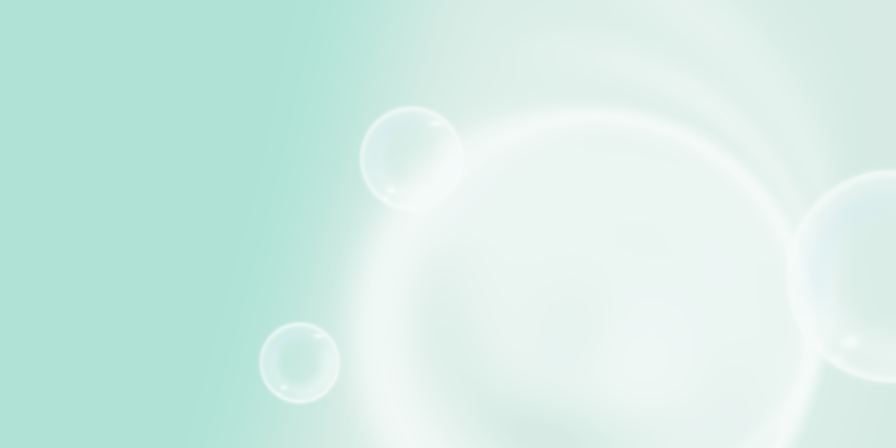
Reproduce this background procedurally as a Shadertoy shader.

```glsl
const vec3 MINT = vec3(0.69, 0.89, 0.84);
const vec3 PALE = vec3(0.842, 0.922, 0.895);
const vec3 MILK = vec3(0.925, 0.962, 0.952);
const vec3 WHITE = vec3(0.965, 0.985, 0.98);

float bell(float d, float width) {
    return exp(-d * d / (width * width));
}

float blob(vec2 p, vec2 center, vec2 size) {
    vec2 q = (p - center) / size;
    return exp(-dot(q, q));
}

// Soft circular stroke, strongest towards one direction
float arc(vec2 p, vec2 center, float radius, float width, vec2 facing) {
    vec2 q = p - center;
    float side = dot(q, facing) / max(length(q), 0.001);
    return bell(length(q) - radius, width) * smoothstep(0.1, 0.9, side);
}

float hash(vec2 p) {
    return fract(sin(dot(p, vec2(127.1, 311.7))) * 43758.5);
}

float noise(vec2 p) {
    vec2 i = floor(p), f = fract(p);
    f = f * f * (3.0 - 2.0 * f);
    return mix(mix(hash(i), hash(i + vec2(1, 0)), f.x),
               mix(hash(i + vec2(0, 1)), hash(i + vec2(1, 1)), f.x), f.y);
}

vec3 backdrop(vec2 p) {
    float slant = p.x - 0.40 - 0.28 * p.y;
    vec3 color = mix(MINT, PALE, smoothstep(-0.02, 0.46, slant));
    return mix(color, MILK, 0.3 * blob(p, vec2(1.3, 0.86), vec2(0.35, 0.3)));
}

// Curved streaks sweeping around the upper right of the pool
vec3 addWisps(vec3 color, vec2 p) {
    vec2 q = p - vec2(1.22, 0.26);
    float angle = atan(q.y, q.x);
    float radius = 0.625 + 0.2 * min(angle, 0.0);
    float span = smoothstep(-0.9, -0.4, angle) * smoothstep(1.9, 0.9, angle);
    float width = mix(0.022, 0.05, smoothstep(0.0, 1.3, angle));
    color = mix(color, WHITE, 0.5 * span * bell(length(q) - radius, width));

    float bend = p.y - 0.45;
    float offset = p.x - 1.85 + 1.1 * bend * bend;
    float spread = mix(0.025, 0.13, smoothstep(0.45, 1.0, p.y));
    float fade = smoothstep(0.3, 0.65, p.y);
    return mix(color, MILK, 0.6 * fade * bell(offset, spread));
}

// Milky pool with a bright rim and a swirling interior
vec3 addPool(vec3 color, vec2 p, vec2 center, float radius) {
    vec2 q = p - center;
    float d = length(q) - radius;
    float left = smoothstep(0.1, -0.9, q.x / max(length(q), 0.001));
    float soft = mix(0.025, 0.075, left);
    float fill = smoothstep(soft, -soft, d);

    float shade = 0.55 * arc(p, vec2(1.33, 0.35), 0.35, 0.09, vec2(-0.6, -0.8));
    shade += 0.5 * blob(p, vec2(1.22, 0.02), vec2(0.14, 0.1));
    shade += 0.25 * blob(p, vec2(1.29, 0.26), vec2(0.1, 0.12));
    shade += 0.2 * blob(p, vec2(1.62, 0.05), vec2(0.1, 0.16));
    shade += 0.1 * noise(p * 5.0 + 3.0 * length(q));
    vec3 inside = mix(MILK, PALE, clamp(shade, 0.0, 1.0));
    inside = mix(inside, WHITE, 0.35 * blob(p, vec2(1.43, 0.19), vec2(0.12, 0.12)));
    color = mix(color, inside, fill);

    float rim = bell(d + 0.02, mix(0.025, 0.065, left));
    color = mix(color, WHITE, 0.7 * rim);
    return mix(color, MILK, 0.25 * bell(max(d, 0.0), 0.12) * (1.0 - fill));
}

// Clear bubble: thin rim, hazy shell and small highlights
vec3 addBubble(vec3 color, vec2 p, vec2 center, float radius) {
    vec2 q = (p - center) / radius;
    float r = length(q);
    float edge = 1.5 / (iResolution.y * radius);
    float inside = smoothstep(1.0 + edge, 1.0 - edge, r);
    float shell = smoothstep(0.35, 1.0, length(q * vec2(1.1, 0.95)));
    float haze = 0.1 + 0.3 * shell;
    haze += 0.3 * arc(q, vec2(0.0), 0.72, 0.22, vec2(0.8, -0.6));
    haze += 0.2 * arc(q, vec2(0.0), 0.65, 0.15, vec2(-0.9, -0.4));
    color = mix(color, WHITE, clamp(haze, 0.0, 1.0) * inside);

    vec3 sheen = vec3(0.83, 0.92, 0.94);
    color = mix(color, sheen, 0.4 * inside * arc(q, vec2(0.0), 0.7, 0.13, vec2(-0.8, 0.6)));
    float rim = bell(r - 0.97, 0.03 + edge);
    color = mix(color, WHITE, 0.6 * rim * (0.65 + 0.35 * abs(q.y)));

    float glints = blob(q, vec2(0.48, 0.68), vec2(0.13, 0.06));
    glints += blob(q, vec2(-0.4, -0.62), vec2(0.09, 0.06));
    glints += 0.7 * blob(q, vec2(-0.52, -0.78), vec2(0.07, 0.06));
    return mix(color, vec3(0.98, 1.0, 0.99), 0.7 * clamp(glints, 0.0, 1.0) * inside);
}

void mainImage(out vec4 fragColor, in vec2 fragCoord) {
    vec2 p = fragCoord / iResolution.y;
    p.x *= 2.0 * iResolution.y / iResolution.x;

    vec3 color = backdrop(p);
    color = addPool(color, p, vec2(1.323, 0.255), 0.505);
    color = addWisps(color, p);
    color = addBubble(color, p, vec2(0.919, 0.646), 0.115);
    color = addBubble(color, p, vec2(0.669, 0.190), 0.089);
    color = addBubble(color, p, vec2(1.992, 0.383), 0.237);
    fragColor = vec4(color, 1.0);
}
```
